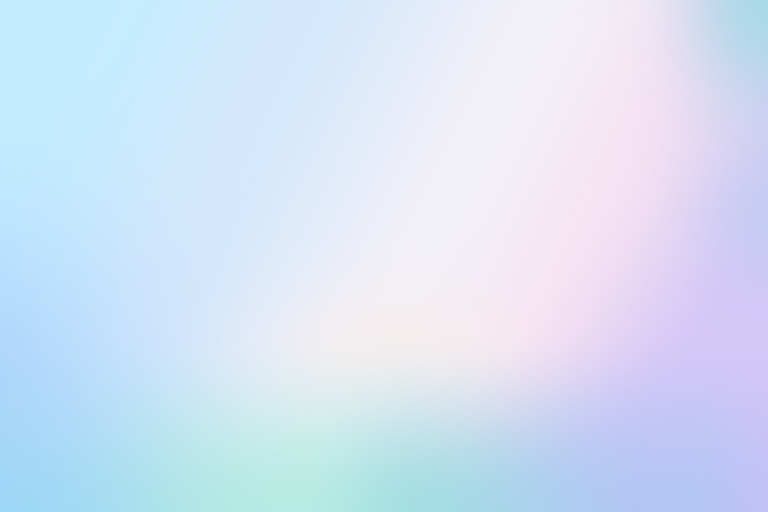
A Shadertoy shader for this background:

```glsl
// Upper sheet, from left to right
const vec3 CYAN  = vec3(0.765, 0.927, 1.0);
const vec3 SKY   = vec3(0.832, 0.91, 0.987);
const vec3 WHITE = vec3(0.95, 0.94, 0.97);
const vec3 PINK  = vec3(0.966, 0.888, 0.95);
const float SHEET_SLANT = 0.33;

// Lower wash, from left to right
const vec3 AZURE  = vec3(0.62, 0.84, 0.97);
const vec3 MINT   = vec3(0.71, 0.92, 0.885);
const vec3 AQUA   = vec3(0.64, 0.87, 0.89);
const vec3 BLUE   = vec3(0.70, 0.775, 0.96);
const vec3 VIOLET = vec3(0.765, 0.755, 0.97);
const float WASH_TOP = 0.36;

// Right side and local glows
const vec3 LAVENDER   = vec3(0.83, 0.78, 0.965);
const vec3 PERIWINKLE = vec3(0.76, 0.80, 0.945);
const vec3 TEAL       = vec3(0.66, 0.855, 0.905);
const vec3 CORNFLOWER = vec3(0.65, 0.815, 0.985);
const vec3 CREAM      = vec3(0.965, 0.93, 0.92);
const float LAVENDER_EDGE  = 0.96;
const float LAVENDER_SLANT = 0.45;
const float LAVENDER_BEND  = 0.7;
const float LAVENDER_SOFT  = 0.14;

// Soft elliptical falloff, 1 at the centre
float glow(vec2 p, vec2 centre, vec2 radius) {
    vec2 q = (p - centre) / radius;
    return exp(-dot(q, q));
}

vec3 upperSheet(vec2 p) {
    float s = p.x + SHEET_SLANT * (1.0 - p.y);
    vec3 c = mix(CYAN, SKY, smoothstep(0.1, 0.42, s));
    c = mix(c, WHITE, smoothstep(0.40, 0.72, s));
    return mix(c, PINK, smoothstep(0.72, 0.95, s));
}

vec3 lowerWash(float x) {
    vec3 c = mix(AZURE, MINT, smoothstep(0.0, 0.36, x));
    c = mix(c, AQUA, smoothstep(0.40, 0.55, x));
    c = mix(c, BLUE, smoothstep(0.52, 0.86, x));
    return mix(c, VIOLET, smoothstep(0.90, 1.02, x));
}

// Lavender boundary: upright above the bend, slanting left below it
float lavenderAmount(vec2 p) {
    float below = LAVENDER_BEND - p.y;
    float bend = 0.5 * (below + sqrt(below * below + 0.01));
    float d = p.x - LAVENDER_EDGE + LAVENDER_SLANT * bend;
    return smoothstep(-LAVENDER_SOFT, LAVENDER_SOFT, d);
}

void mainImage(out vec4 fragColor, in vec2 fragCoord) {
    vec2 p = fragCoord / iResolution.xy;
    vec3 color = upperSheet(p);

    // Left and central tints
    color = mix(color, CORNFLOWER, 0.8 * glow(p, vec2(-0.05, 0.25), vec2(0.22, 0.30)));
    color = mix(color, CREAM, 0.7 * glow(p, vec2(0.52, 0.32), vec2(0.16, 0.12)));

    // Right side
    color = mix(color, LAVENDER, lavenderAmount(p));
    color = mix(color, PERIWINKLE, 0.8 * glow(p, vec2(1.02, 0.58), vec2(0.10, 0.13)));
    color = mix(color, TEAL, glow(p, vec2(1.0, 1.02), vec2(0.10, 0.22)));

    // Wash rising from the lower edge
    float wash = 1.0 - smoothstep(0.0, WASH_TOP, p.y);
    color = mix(color, lowerWash(p.x), wash);

    fragColor = vec4(color, 1.0);
}
```
